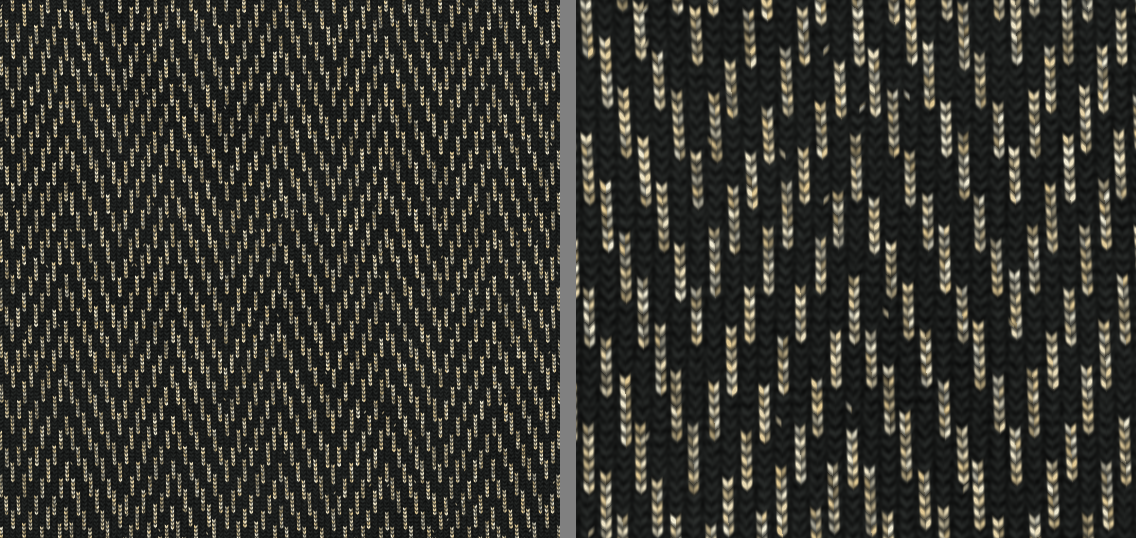
Left: the whole. Right: its middle third, enlarged.
This texture is drawn by a WebGL 1 fragment shader. Its source:

```glsl
precision highp float;
// Dark knit cloth with short upright dashes of pale gold yarn set in zigzags.
// Each column holds one dash per 12 stitch rows; neighbouring columns step by
// 4 rows, and the step changes sign every 9 columns to form the chevrons.
uniform vec2 u_resolution;

float hash(vec2 p) {
  vec3 q = fract(vec3(p.xyx) * 0.1031);
  q += dot(q, q.yzx + 33.33);
  return fract((q.x + q.y) * q.z);
}

float slope(vec2 cell, vec2 offset) {
  float angle = 6.2832 * hash(cell);
  return dot(vec2(cos(angle), sin(angle)), offset);
}

float gradientNoise(vec2 p) {
  vec2 i = floor(p), f = p - i;
  vec2 w = f * f * f * (f * (f * 6.0 - 15.0) + 10.0);
  vec2 e = vec2(1.0, 0.0);
  return mix(mix(slope(i, f), slope(i + e.xy, f - e.xy), w.x),
             mix(slope(i + e.yx, f - e.yx), slope(i + e.xx, f - e.xx), w.x), w.y);
}

// Brightness of a stitch leg along the yarn: 0 at the joins, 1 mid-stitch.
float stitchBulge(float s) {
  return 0.5 - 0.5 * cos(6.2832 * s);
}

void main() {
  vec2 uv = gl_FragCoord.xy / u_resolution.x;
  float pixel = 94.3 / u_resolution.x;

  // Knit grid: x counts columns from the centre, y counts stitch rows.
  vec2 knit = vec2((uv.x - 0.5) * 94.3, uv.y * 143.1);
  knit += vec2(0.35, 1.1) * vec2(gradientNoise(uv * 5.0 + 40.0), gradientNoise(uv * 4.0 + 80.0));
  float column = floor(knit.x + 0.5);
  float x = knit.x - column;

  // Chevron: rows drop by 4 per column away from each peak.
  float fromPeak = abs(mod(column + 9.0, 18.0) - 9.0);
  float lifted = knit.y + 4.0 * fromPeak + 1.0;
  float dashRow = floor(lifted / 12.0);
  vec2 dash = vec2(column, dashRow) + 200.0;

  // Dark ground: faint V stitches, grain and slow tonal drift.
  float groundRow = knit.y - 1.3 * abs(x);
  float knitRelief = stitchBulge(groundRow) * smoothstep(0.5, 0.25, abs(x));
  float grain = gradientNoise(knit * vec2(2.3, 1.6));
  float shade = 0.083 + 0.055 * knitRelief + 0.055 * grain + 0.02 * gradientNoise(uv * 6.0);
  vec3 colour = shade * vec3(0.97, 1.04, 1.0);

  // Gold dash: a chain of five or six V stitches, each a little off true.
  float along = lifted - 12.0 * dashRow - 3.0 + 0.7 * (hash(dash + 31.0) - 0.5);
  float across = x + 0.16 * (hash(dash + 57.0) - 0.5) + 0.022 * (along - 2.5);
  float s = along - 1.3 * abs(across);
  float stitches = 5.0 + step(0.5, hash(dash + 83.0));
  float ends = smoothstep(-0.1, 0.3, s) * (1.0 - smoothstep(stitches - 0.3, stitches + 0.1, s));

  // Yarn width, with a soft crease between the two legs of the V.
  float soft = max(0.09, 0.6 * pixel);
  float width = 1.0 - smoothstep(0.29 - soft, 0.29 + soft, abs(across));
  float crease = 1.0 - 0.25 * exp(-across * across * 120.0);

  // Uneven shine by dash, by stitch and by leg.
  vec2 stitch = vec2(column * 2.0 + step(0.0, across), floor(s) + 12.0 * dashRow) + 300.0;
  float shine = mix(0.6, 1.2, hash(stitch)) * mix(0.85, 1.1, hash(dash + 11.0));
  float gold = ends * width * crease * (0.32 + 0.68 * stitchBulge(s)) * shine;
  gold *= 1.0 + 0.3 * grain;

  // Rare loose flecks of gold on the ground.
  vec2 fleckCell = vec2(column * 2.0 + step(0.0, x), floor(groundRow)) + 500.0;
  float fleck = step(0.993, hash(fleckCell)) * knitRelief * smoothstep(0.02, 0.15, abs(x));
  gold = clamp(max(gold, 0.6 * fleck), 0.0, 1.0);

  vec3 yarn = mix(vec3(0.88, 0.78, 0.56), vec3(0.95, 0.93, 0.84), hash(stitch + 70.0));
  gl_FragColor = vec4(mix(colour, yarn, gold), 1.0);
}
```
